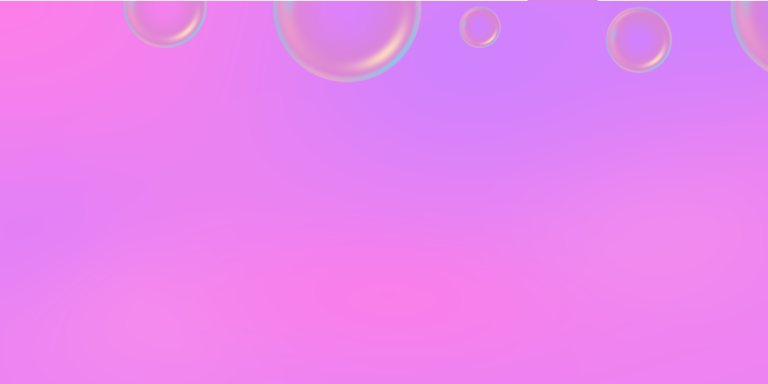
Reproduce this background procedurally as a Shadertoy shader.

```glsl
#define BASE_COLOR vec3(0.930, 0.512, 0.945)
#define VIOLET vec3(0.815, 0.505, 0.995)
#define HOT_PINK vec3(0.985, 0.495, 0.915)
#define PALE_PINK vec3(0.955, 0.545, 0.935)
#define LAVENDER vec3(0.885, 0.500, 0.970)
#define FILM_ROSE vec3(0.850, 0.520, 0.810)
#define CREAM vec3(0.990, 0.860, 0.760)
#define CYAN vec3(0.540, 0.800, 0.920)
#define PEACH vec3(0.960, 0.660, 0.780)
#define TOP_LINE 0.0026

const int BUBBLE_COUNT = 5;

// Blend a soft elliptical patch of colour over the background.
vec3 addGlow(vec3 color, vec2 p, vec2 center, vec2 radii, vec3 tint) {
    vec2 d = (p - center) / radii;
    return mix(color, tint, exp(-dot(d, d)));
}

vec3 background(vec2 p) {
    vec3 color = BASE_COLOR;
    color = addGlow(color, p, vec2(0.10, 0.40), vec2(0.32, 0.24), LAVENDER);
    color = addGlow(color, p, vec2(0.42, 0.16), vec2(0.32, 0.20), PALE_PINK);
    color = addGlow(color, p, vec2(1.05, 0.24), vec2(0.48, 0.18), HOT_PINK);
    color = addGlow(color, p, vec2(1.70, 0.40), vec2(0.34, 0.22), PALE_PINK);
    color = addGlow(color, p, vec2(1.22, 0.87), vec2(0.52, 0.37), VIOLET);
    color = addGlow(color, p, vec2(1.85, 0.97), vec2(0.55, 0.28), VIOLET);
    return addGlow(color, p, vec2(0.00, 1.00), vec2(0.55, 0.34), HOT_PINK);
}

// Soft arc in unit-bubble space; higher focus gives a shorter arc.
float arc(vec2 q, float radius, float width, float angle, float focus) {
    float r = length(q);
    float ring = (r - radius) / width;
    float facing = dot(q / max(r, 1e-4), vec2(cos(angle), sin(angle)));
    return exp(-ring * ring) * pow(max(0.5 + 0.5 * facing, 0.0), focus);
}

// Bubble is (center.x, center.y, radius).
vec3 drawBubble(vec3 color, vec2 p, vec3 bubble, float pixel) {
    vec2 q = (p - bubble.xy) / bubble.z;
    float r = length(q);
    float edge = pixel / bubble.z;
    float cover = 1.0 - smoothstep(1.0 - edge, 1.0 + edge, r);

    // Translucent film, denser toward the rim
    vec3 film = mix(color, FILM_ROSE, 0.85 * smoothstep(0.15, 0.85, r));
    film = mix(film, PEACH, 0.55 * arc(q, 0.83, 0.12, 3.3, 5.0));

    // Thin iridescent rim
    float hue = 0.5 + 0.5 * sin(3.0 * atan(q.y, q.x) + 0.8);
    vec3 rimColor = mix(CYAN, mix(PEACH, CREAM, 0.3), hue);
    film = mix(film, rimColor, 0.55 * smoothstep(0.89, 0.98, r));
    film = mix(film, CYAN, 0.65 * arc(q, 0.96, 0.035, -0.75, 6.0));

    // Reflections
    film = mix(film, CREAM, 0.95 * arc(q, 0.80, 0.075, -0.85, 12.0));
    film = mix(film, CYAN, 0.60 * arc(q, 0.79, 0.07, 2.95, 60.0));
    film = mix(film, CREAM, 0.35 * arc(q, 0.88, 0.05, 2.2, 10.0));
    return mix(color, film, cover);
}

void mainImage(out vec4 fragColor, in vec2 fragCoord) {
    vec2 p = fragCoord / iResolution.y;
    p.x *= 2.0 * iResolution.y / iResolution.x;
    float pixel = 1.0 / iResolution.y;
    vec3 color = background(p);

    vec3 bubbles[BUBBLE_COUNT] = vec3[BUBBLE_COUNT](
        vec3(0.430, 0.984, 0.109), vec3(0.904, 0.979, 0.193),
        vec3(1.250, 0.929, 0.054), vec3(1.664, 0.896, 0.086),
        vec3(2.092, 0.979, 0.190));
    for (int i = 0; i < BUBBLE_COUNT; i++) {
        color = drawBubble(color, p, bubbles[i], pixel);
    }

    // Pale strip along the top, with a rosy stretch
    float rosy = 1.0 - smoothstep(0.09, 0.09 + pixel, abs(p.x - 1.465));
    vec3 lineColor = mix(vec3(0.96, 0.91, 0.97), FILM_ROSE, rosy);
    float line = clamp((p.y - 1.0 + TOP_LINE) / pixel + 0.5, 0.0, 1.0);
    fragColor = vec4(mix(color, lineColor, line), 1.0);
}
```
